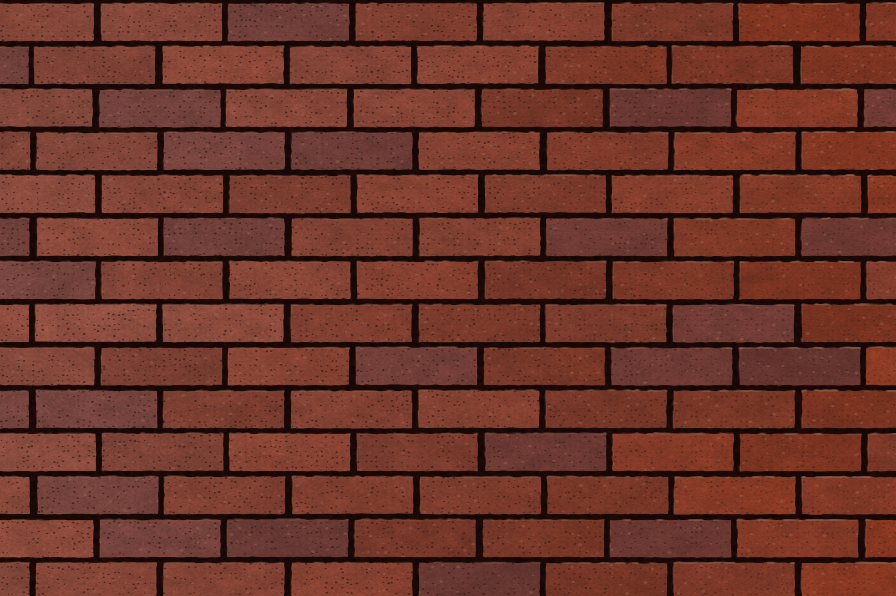
A Shadertoy shader for this texture:

```glsl
// Lengths are in canvas heights
const vec2 PITCH = vec2(0.2141, 0.0722);      // brick plus joint
const vec2 JOINT = vec2(0.0112, 0.0096);      // dark gap widths
const float TOP_OFFSET = 0.001;               // first course below the top
const vec2 COURSE_SHIFT = vec2(0.760, 0.254); // even and odd courses, in bricks
const float CORNER = 0.002;
const float EDGE_WOBBLE = 0.0016;
const float LAY_JITTER = 0.0022;
const float PURPLE_SHARE = 0.22;
const float PIT_CELL = 0.0085;
const float PIT_SHARE = 0.42;

const vec3 RED = vec3(0.475, 0.220, 0.160);
const vec3 PINK = vec3(0.535, 0.300, 0.250);
const vec3 PURPLE = vec3(0.400, 0.215, 0.200);
const vec3 ORANGE = vec3(0.510, 0.205, 0.120);
const vec3 GAP = vec3(0.090, 0.030, 0.020);
const vec3 LIP = vec3(0.600, 0.400, 0.330);
const vec3 PIT = vec3(0.190, 0.090, 0.075);

float hash(vec2 p) {
    return fract(sin(dot(p, vec2(127.1, 311.7))) * 43758.5453);
}

float noise(vec2 p) {
    vec2 i = floor(p), f = fract(p);
    f = f * f * (3.0 - 2.0 * f);
    return mix(mix(hash(i), hash(i + vec2(1, 0)), f.x),
               mix(hash(i + vec2(0, 1)), hash(i + vec2(1, 1)), f.x), f.y);
}

float fbm(vec2 p) {
    float sum = 0.0, amp = 0.5;
    for (int i = 0; i < 4; i++) {
        sum += amp * noise(p);
        p = p * 2.03 + 17.3;
        amp *= 0.5;
    }
    return sum;
}

float roundedBox(vec2 p, vec2 halfSize, float r) {
    vec2 q = abs(p) - halfSize + r;
    return length(max(q, 0.0)) + min(max(q.x, q.y), 0.0) - r;
}

// Coverage of small scattered specks, one at most per grid cell
float specks(vec2 p, float cell, float share, float aa) {
    vec2 g = p / cell, id = floor(g);
    float keep = step(hash(id + 5.3), share);
    vec2 center = 0.25 + 0.5 * vec2(hash(id + 1.7), hash(id + 9.1));
    float radius = cell * mix(0.07, 0.19, hash(id + 3.9));
    vec2 offset = (fract(g) - center) * cell * vec2(0.75, 1.0);
    return keep * (1.0 - smoothstep(radius - 0.5 * aa, radius + 0.5 * aa, length(offset)));
}

void mainImage(out vec4 fragColor, in vec2 fragCoord) {
    float aa = 1.0 / iResolution.y;
    vec2 p = fragCoord * aa;
    vec2 uv = fragCoord / iResolution.xy;

    // Running bond: alternate courses shift by half a brick
    vec2 g = vec2(p.x, 1.0 - p.y - TOP_OFFSET) / PITCH;
    float course = floor(g.y);
    g.x -= mod(course, 2.0) < 0.5 ? COURSE_SHIFT.x : COURSE_SHIFT.y;
    g.x += (hash(vec2(course, 4.0)) - 0.5) * 0.03;
    vec2 id = floor(g);
    vec2 local = (fract(g) - 0.5) * PITCH * vec2(1, -1);
    local += (vec2(hash(id + 31.0), hash(id + 47.0)) - 0.5) * LAY_JITTER * vec2(1.0, 0.5);

    // Brick outline with worn edges
    vec2 halfSize = 0.5 * (PITCH - JOINT);
    float d = roundedBox(local, halfSize, CORNER);
    d += (noise(p * 130.0) - 0.5) * EDGE_WOBBLE;
    float brick = 1.0 - smoothstep(-0.6 * aa, 0.6 * aa, d);

    // Fired tone: pink sheen on the left, warmer on the right
    float sheen = 1.0 - smoothstep(0.05, 0.80, uv.x + 0.15 * (1.0 - uv.y));
    float warm = smoothstep(0.45, 1.0, uv.x);
    vec3 clay = mix(RED, PINK, clamp(0.75 * sheen + 0.3 * (hash(id + 13.0) - 0.4), 0.0, 1.0));
    clay = mix(clay, ORANGE, warm * hash(id + 71.0));
    float purple = step(hash(id + 23.0), PURPLE_SHARE * (1.0 - 0.6 * warm));
    clay = mix(clay, PURPLE + 0.04 * sheen, purple * 0.85);
    clay *= 0.94 + 0.14 * hash(id + 59.0);

    // Mottling, fine grain, pits and pale grit
    clay *= 0.90 + 0.22 * fbm(p * vec2(28.0, 45.0) + id * 7.0);
    clay *= 0.93 + 0.14 * noise(p * vec2(330.0, 420.0));
    float pits = specks(p, PIT_CELL, PIT_SHARE, aa);
    clay = mix(clay, PIT, pits * mix(0.65, 0.35, warm));
    float grit = specks(p + 3.1, PIT_CELL * 1.6, 0.22, aa);
    clay = mix(clay, LIP, grit * 0.4);

    // Shadowed joint with faint mortar showing
    vec3 color = GAP * (0.75 + 0.6 * noise(p * 180.0));
    color = mix(color, clay, brick);

    // Broken pale lip on the lit top and left edges
    float rim = 1.0 - smoothstep(0.0008, 0.0008 + aa, abs(d));
    float topEdge = smoothstep(-0.004, 0.0, local.y - halfSize.y);
    float leftEdge = smoothstep(-0.004, 0.0, -local.x - halfSize.x);
    float broken = smoothstep(0.30, 0.75, noise(p * 75.0 + id * 3.0));
    float lip = rim * max(topEdge, 0.5 * leftEdge) * broken;
    color = mix(color, LIP, lip * mix(0.45, 0.75, warm));

    fragColor = vec4(clamp(color, 0.0, 1.0), 1.0);
}
```
